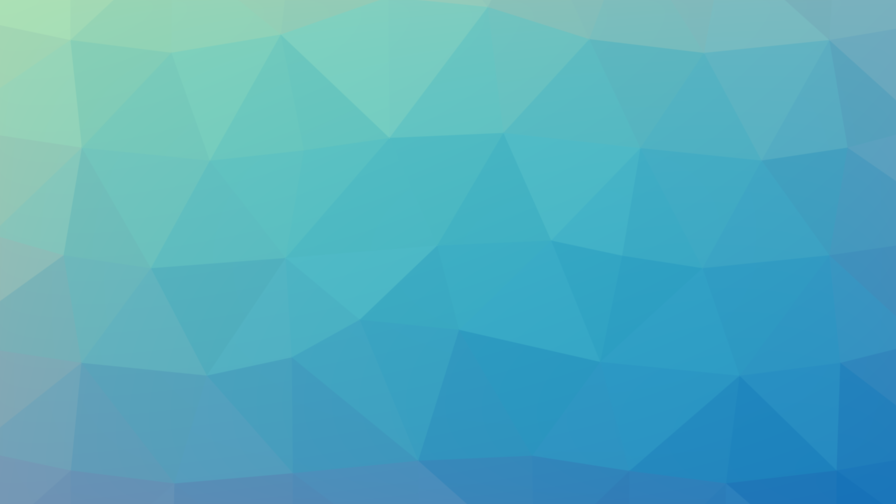
A Shadertoy shader for this background:

```glsl
// Low-poly background: a warped triangle mesh shaded from pale green to deep blue.

// Lengths are fractions of the canvas height, measured from the top left.
#define MESH_ORIGIN vec2(0.146, 0.068)
#define MESH_STEP vec2(0.2164, 0.2135)
#define SWAY 0.065
#define PINCH 0.060
#define WAVE 0.037
#define LIFT 0.046
#define FACET_CONTRAST 0.045
#define FACET_FLATNESS 0.7

const float TAU = 6.2831853;

float hash(vec2 p) {
    return fract(sin(dot(p, vec2(127.1, 311.7))) * 4375.85);
}

float cross2(vec2 a, vec2 b) {
    return a.x * b.y - a.y * b.x;
}

// Lattice point shifted by waves along its column and row
vec2 meshVertex(vec2 id) {
    float columnWave = cos(TAU * (id.x - 1.0) / 5.0);
    float rowWave = cos(TAU * id.y / 3.0);
    float middleX = exp(-pow(id.x - 4.3, 2.0) / 4.0);
    float middleY = exp(-pow(id.x - 3.2, 2.0));
    vec2 shift;
    shift.x = -SWAY * columnWave * cos(2.5 * (id.y - 2.0)) - PINCH * middleX * rowWave;
    shift.y = WAVE * columnWave - LIFT * middleY * rowWave;
    return MESH_ORIGIN + id * MESH_STEP + shift;
}

// Four corner colours, with a clearer cyan towards the middle
vec3 gradientColor(vec2 uv) {
    uv = clamp(uv, 0.0, 1.0);
    vec3 top = mix(vec3(0.66, 0.87, 0.70), vec3(0.46, 0.68, 0.74), uv.x);
    vec3 bottom = mix(vec3(0.46, 0.59, 0.71), vec3(0.10, 0.46, 0.73), uv.x);
    vec2 arch = 4.0 * uv * (1.0 - uv);
    float glow = pow(max(arch.x * arch.y, 0.0), 0.6);
    return mix(top, bottom, uv.y) + glow * vec3(-0.16, 0.05, 0.05);
}

// Distance from a line, positive on its inner side
float edgeDistance(vec2 p, vec2 a, vec2 b, float winding) {
    vec2 edge = b - a;
    return winding * cross2(edge, p - a) / max(length(edge), 1e-4);
}

// Adds one facet as colour times coverage, with coverage in alpha
void addFacet(inout vec4 sum, vec2 p, vec2 a, vec2 b, vec2 c, vec2 seed, vec2 size, float pixel) {
    float winding = sign(cross2(b - a, c - a));
    float inside = min(edgeDistance(p, a, b, winding),
                   min(edgeDistance(p, b, c, winding), edgeDistance(p, c, a, winding)));
    float coverage = smoothstep(-pixel, pixel, inside);
    vec3 flatColor = gradientColor((a + b + c) / 3.0 / size);
    vec3 color = mix(gradientColor(p / size), flatColor, FACET_FLATNESS);
    color += FACET_CONTRAST * (hash(seed) - 0.5) * vec3(1.0, 0.9, 0.5);
    sum += vec4(color, 1.0) * coverage;
}

void mainImage(out vec4 fragColor, in vec2 fragCoord) {
    float pixel = 1.0 / iResolution.y;
    vec2 size = vec2(iResolution.x * pixel, 1.0);
    vec2 p = vec2(fragCoord.x * pixel, 1.0 - fragCoord.y * pixel);
    vec2 home = floor((p - MESH_ORIGIN) / MESH_STEP);

    // The smooth gradient carries a tiny weight beneath the facets
    vec4 sum = vec4(gradientColor(p / size), 1.0) * 0.001;
    for (int j = -1; j <= 1; j++) {
        for (int i = -1; i <= 1; i++) {
            vec2 id = home + vec2(i, j);
            vec2 a = meshVertex(id);
            vec2 b = meshVertex(id + vec2(1.0, 0.0));
            vec2 c = meshVertex(id + vec2(0.0, 1.0));
            vec2 d = meshVertex(id + vec2(1.0, 1.0));

            // Split each cell along its shorter diagonal
            if (distance(b, c) < distance(a, d)) {
                addFacet(sum, p, a, b, c, id, size, pixel);
                addFacet(sum, p, b, d, c, id + 0.5, size, pixel);
            } else {
                addFacet(sum, p, a, b, d, id, size, pixel);
                addFacet(sum, p, a, d, c, id + 0.5, size, pixel);
            }
        }
    }
    fragColor = vec4(sum.rgb / sum.a, 1.0);
}
```
